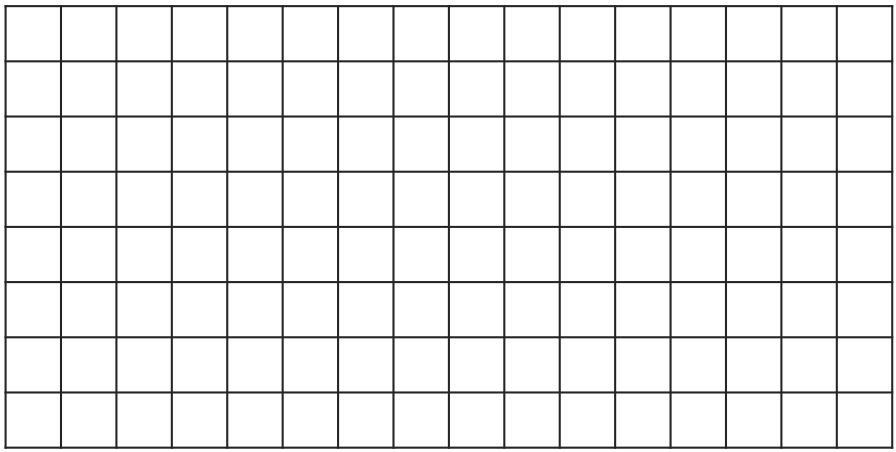
Reproduce this pattern procedurally as a Shadertoy shader.

```glsl
// Draws a plain sheet of 16 by 8 near-square cells ruled in thin dark lines.
// Each axis snaps to its nearest rule; box-filtered coverage smooths the edges.
// Lengths are in units of the canvas height, measured from its centre.

const vec2 CELL_COUNT = vec2(16.0, 8.0);
const vec2 CELL_SIZE = vec2(0.1226, 0.1221);
const vec2 GRID_CENTRE = vec2(0.002, -0.002);
const float LINE_WIDTH = 0.0046;
const vec3 PAPER = vec3(1.0);
const vec3 INK = vec3(0.14);

// Fraction of a pixel footprint lying within a centred band, per axis.
vec2 bandCoverage(vec2 offset, vec2 halfWidth, float pixel) {
    vec2 low = max(offset - 0.5 * pixel, -halfWidth);
    vec2 high = min(offset + 0.5 * pixel, halfWidth);
    return clamp((high - low) / pixel, 0.0, 1.0);
}

// Signed offset to the nearest rule, limited to the outermost rules.
vec2 nearestRule(vec2 p, vec2 size, vec2 count) {
    vec2 index = clamp(floor(p / size + 0.5), -0.5 * count, 0.5 * count);
    return p - index * size;
}

// Ink coverage of the closed grid, with rules trimmed at the border.
float gridCoverage(vec2 p, vec2 size, vec2 count, float width, float pixel) {
    vec2 rules = bandCoverage(nearestRule(p, size, count), vec2(0.5 * width), pixel);
    vec2 extent = bandCoverage(p, 0.5 * (size * count + width), pixel);
    vec2 trimmed = rules * extent.yx;
    return 1.0 - (1.0 - trimmed.x) * (1.0 - trimmed.y);
}

void mainImage(out vec4 fragColor, in vec2 fragCoord) {
    float pixel = 1.0 / iResolution.y;
    vec2 p = (fragCoord - 0.5 * iResolution.xy) * pixel - GRID_CENTRE;

    float ink = gridCoverage(p, CELL_SIZE, CELL_COUNT, LINE_WIDTH, pixel);
    fragColor = vec4(mix(PAPER, INK, ink), 1.0);
}
```
